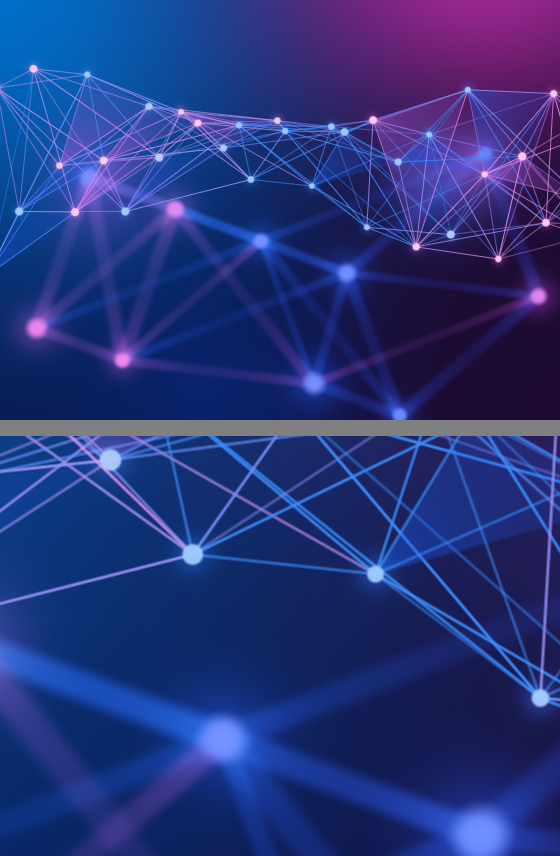
Top: the whole. Bottom: its middle third, enlarged.
Reproduce this background procedurally as a WebGL 1 fragment shader.

```glsl
precision highp float;
uniform vec2 u_resolution;

const float NODES = 34.0;
const float HUBS = 10.0;

float rand(float n) {
  return fract(sin(n * 91.7 + 3.1) * 4375.5);
}

float segmentDistance(vec2 p, vec2 a, vec2 b) {
  vec2 ab = b - a;
  float t = clamp(dot(p - a, ab) / dot(ab, ab), 0.0, 1.0);
  return length(p - a - ab * t);
}

float edgeSide(vec2 p, vec2 a, vec2 b) {
  vec2 ab = b - a;
  return (ab.x * (p.y - a.y) - ab.y * (p.x - a.x)) / length(ab);
}

float triangleMask(vec2 p, vec2 a, vec2 b, vec2 c, float soft) {
  float facing = edgeSide(c, a, b) < 0.0 ? -1.0 : 1.0;
  vec3 sides = facing * vec3(edgeSide(p, a, b), edgeSide(p, b, c), edgeSide(p, c, a));
  return smoothstep(-soft, soft, min(sides.x, min(sides.y, sides.z)));
}

float blob(vec2 p, vec2 center, vec2 radius) {
  vec2 d = (p - center) / radius;
  return exp(-dot(d, d));
}

vec3 screen(vec3 base, vec3 light) {
  return 1.0 - (1.0 - base) * (1.0 - min(light, 1.0));
}

// Alternates cool and warm regions across the width
float warmth(float x, float seed) {
  return smoothstep(0.4, 0.7, rand(seed) + 0.3 * cos((x - 0.25) * 6.5));
}

// Sharp mesh vertices: a band that is narrow in the middle, wide at the sides
vec2 meshNode(float i) {
  float x = -0.06 + 1.46 * (i + 0.8 * rand(i)) / NODES;
  float side = smoothstep(0.1, 0.6, abs(x - 0.66));
  float outlier = 0.8 * step(mod(i, 3.0), 0.5);
  float offset = fract(i * 0.618 + 0.25 * rand(i + 60.0)) - 0.5;
  return vec2(x, 0.68 - 0.1 * side + offset * mix(0.07, 0.6, max(side, outlier)));
}

// Defocused hubs, spread evenly by irrational steps
vec2 hubNode(float k) {
  return vec2(1.4 * fract(0.59 + 0.618 * k), 0.7 * fract(0.5 + 0.703 * k));
}

vec3 backdrop(vec2 uv) {
  vec3 c = mix(vec3(0.04, 0.09, 0.31), vec3(0.11, 0.04, 0.19), smoothstep(0.3, 0.85, uv.x));
  c = mix(c, vec3(0.0, 0.43, 0.78), blob(uv, vec2(0.0, 1.02), vec2(0.5, 0.62)));
  c = mix(c, vec3(0.64, 0.16, 0.58), blob(uv, vec2(0.87, 1.1), vec2(0.38, 0.35)));
  c = mix(c, vec3(0.03, 0.16, 0.5), 0.5 * blob(uv, vec2(0.4, 0.06), vec2(0.2, 0.2)));
  c = mix(c, vec3(0.5, 0.3, 0.8), 0.45 * blob(uv, vec2(0.18, 0.56), vec2(0.09, 0.14)));
  c = mix(c, vec3(0.18, 0.35, 0.87), 0.6 * blob(uv, vec2(0.78, 0.56), vec2(0.08, 0.12)));
  return mix(c, vec3(0.68, 0.35, 0.86), 0.5 * blob(uv, vec2(0.85, 0.61), vec2(0.07, 0.09)));
}

vec3 addBlurredNetwork(vec3 color, vec2 p) {
  for (float i = 0.0; i < HUBS; i++) {
    vec2 a = hubNode(i);
    float warm = warmth(a.x, i + 20.0);
    vec3 beamColor = mix(vec3(0.08, 0.22, 0.8), vec3(0.54, 0.2, 0.62), warm);
    for (float j = 0.0; j < HUBS; j++) {
      vec2 b = hubNode(j);
      float span = distance(a, b);
      if (j <= i || span > 0.62) continue;
      float width = mix(0.009, 0.018, rand(i * 7.0 + j));
      float beam = 1.0 - smoothstep(0.3 * width, 1.5 * width, segmentDistance(p, a, b));
      float nearHub = exp(-8.0 * min(distance(p, a), distance(p, b)));
      color = screen(color, beamColor * beam * (0.1 + 0.4 * nearHub));
    }
    float radius = mix(0.014, 0.028, rand(i + 5.0));
    float d = distance(p, a);
    float core = 1.0 - smoothstep(0.4 * radius, 1.3 * radius, d);
    color = screen(color, beamColor * 0.5 * exp(-d * d / (radius * radius * 4.5)));
    color = mix(color, mix(vec3(0.45, 0.55, 1.0), vec3(0.95, 0.52, 0.92), warm), 0.85 * core);
  }
  return color;
}

vec3 addMesh(vec3 color, vec2 p, float pixel) {
  float soft = max(pixel, 0.0016);
  for (float i = 0.0; i < NODES; i++) {
    vec2 a = meshNode(i);
    if (p.x < a.x - 0.06 || p.x > a.x + 0.42) continue;
    float warm = warmth(a.x, i + 30.0);
    // Translucent facets fading away from their first corner
    if (rand(i + 80.0) > 0.58) {
      float facet = triangleMask(p, a, meshNode(i + 2.0), meshNode(i + 5.0), soft);
      vec3 tint = mix(vec3(0.1, 0.35, 0.92), vec3(0.7, 0.34, 0.84), warm);
      color = mix(color, tint, facet * (0.06 + 0.45 * exp(-8.0 * distance(p, a))));
    }
    // Thin links to the following vertices
    for (float k = 1.0; k < 8.0; k++) {
      float seed = i * 7.0 + k;
      if (rand(seed) < 0.25) continue;
      float d = segmentDistance(p, a, meshNode(i + k));
      float line = clamp((0.0012 - d) / soft + 0.5, 0.0, 1.0);
      float tone = mix(warm, warmth(a.x, seed + 0.5), 0.5);
      vec3 lineColor = mix(vec3(0.22, 0.54, 0.98), vec3(0.9, 0.56, 0.93), tone);
      color = mix(color, lineColor, line * mix(0.4, 0.95, rand(seed + 0.3)));
    }
  }
  // Bright vertex dots
  for (float i = 0.0; i < NODES; i++) {
    vec2 center = meshNode(i);
    float d = distance(p, center);
    float radius = mix(0.0065, 0.0098, rand(i + 11.0));
    float warm = warmth(center.x, i + 30.0);
    vec3 halo = mix(vec3(0.1, 0.3, 0.8), vec3(0.6, 0.2, 0.6), warm);
    color = screen(color, halo * 0.5 * exp(-d * d * 4500.0));
    float dotMask = 1.0 - smoothstep(radius - soft, radius + soft, d);
    color = mix(color, mix(vec3(0.62, 0.8, 1.0), vec3(1.0, 0.8, 0.95), warm), 0.95 * dotMask);
  }
  return color;
}

void main() {
  vec2 p = gl_FragCoord.xy / u_resolution.y;
  vec3 color = backdrop(gl_FragCoord.xy / u_resolution);
  color = addBlurredNetwork(color, p);
  color = addMesh(color, p, 1.0 / u_resolution.y);
  gl_FragColor = vec4(color, 1.0);
}
```
